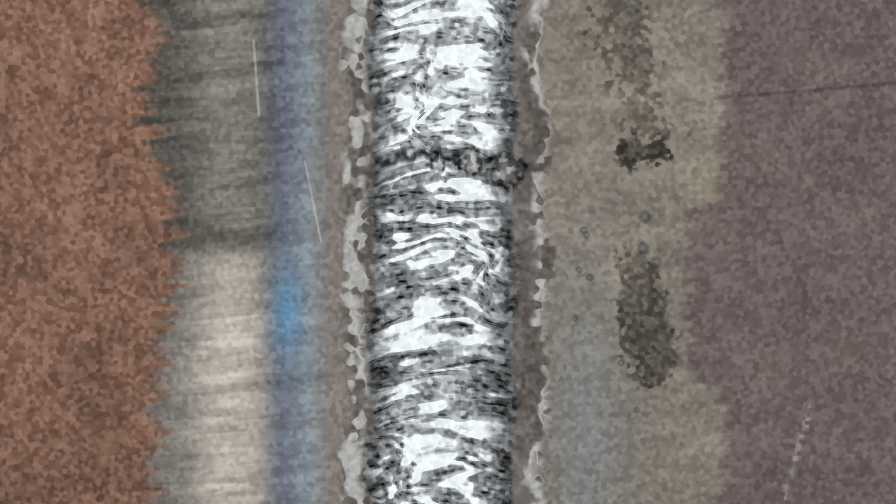
Write a WebGL 2 fragment shader that draws this texture.

```glsl
#version 300 es
precision highp float;
uniform vec2 u_resolution;
out vec4 fragColor;

vec2 hash2(vec2 p) {
  vec3 q = fract(p.xyx * vec3(0.1031, 0.103, 0.0973));
  q += dot(q, q.yzx + 33.33);
  return fract((q.xx + q.yz) * q.zy);
}

// Cellular noise: x = blended cell value, y = nearest point distance
vec2 cells(vec2 p) {
  vec2 id = floor(p), f = fract(p);
  float nearest = 2.0, sum = 0.0, total = 0.0;
  for (int k = 0; k < 9; k++) {
    vec2 g = vec2(k % 3 - 1, k / 3 - 1);
    float d = length(g + hash2(id + g) - f);
    float w = exp(-7.0 * d * d);
    nearest = min(nearest, d);
    sum += w * hash2(id + g + 57.0).x;
    total += w;
  }
  return vec2(sum / total, nearest);
}

float fade(float lo, float hi, float x) { return 1.0 - smoothstep(lo, hi, x); }

float band(float x, float lo, float hi, float soft) {
  return smoothstep(lo - soft, lo + soft, x) * fade(hi - soft, hi + soft, x);
}

float segment(vec2 p, vec2 a, vec2 b) {
  vec2 d = b - a;
  return length(p - a - d * clamp(dot(p - a, d) / dot(d, d), 0.0, 1.0));
}

float blob(vec2 p, vec2 center, vec2 radius) {
  vec2 q = (p - center) / radius;
  return exp(-dot(q, q));
}

// Rusty plate, heat tint and blue oxide
vec3 leftPlate(vec2 p, float streak, float mottle, float grain) {
  vec3 rust = mix(vec3(0.39, 0.3, 0.26), vec3(0.6, 0.455, 0.385), mix(mottle, grain, 0.3));
  rust *= 0.92 + 0.12 * p.y;
  float core = band(p.x, 0.39, 0.53, 0.06);
  vec3 pale = mix(vec3(0.47, 0.46, 0.44), vec3(0.69, 0.66, 0.62), core);
  vec3 sooty = mix(vec3(0.35, 0.34, 0.32), vec3(0.48, 0.47, 0.44), core);
  vec3 tint = mix(pale, sooty, smoothstep(0.47, 0.57, p.y + 0.05 * streak));
  tint *= 0.8 + 0.4 * streak;
  tint *= 1.0 - 0.22 * blob(p, vec2(0.46, 0.53), vec2(0.14, 0.025));
  vec3 blue = mix(vec3(0.39, 0.42, 0.48), vec3(0.52, 0.55, 0.57), smoothstep(0.54, 0.63, p.x));
  tint = mix(tint, blue * (0.86 + 0.28 * streak), band(p.x, 0.54, 0.65, 0.04));
  tint = mix(tint, vec3(0.4, 0.6, 0.76), 0.7 * blob(p, vec2(0.57, 0.38), vec2(0.03, 0.08)));
  tint = mix(tint, vec3(0.51, 0.48, 0.455), smoothstep(0.61, 0.67, p.x));
  float edge = 0.3 + 0.045 * band(p.y, 0.33, 0.67, 0.06) + 0.09 * (streak - 0.5);
  return mix(rust, tint, smoothstep(-0.025, 0.03, p.x - edge));
}

// Brushed grey strip and purple-brown plate
vec3 rightPlate(vec2 p, float streak, float mottle) {
  vec3 brushed = mix(vec3(0.42, 0.4, 0.37), vec3(0.59, 0.56, 0.52), mix(mottle, streak, 0.4));
  brushed = mix(brushed, vec3(0.49, 0.52, 0.54), 0.6 * blob(p, vec2(1.16, 0.12), vec2(0.07, 0.28)));
  brushed = mix(brushed, vec3(0.62, 0.58, 0.5), 0.5 * blob(p, vec2(1.4, 0.64), vec2(0.07)));
  vec3 plate = mix(vec3(0.385, 0.345, 0.34), vec3(0.46, 0.405, 0.395), mottle);
  float edge = 1.435 - 0.07 * band(p.y, 0.235, 0.595, 0.012) + 0.035 * (streak - 0.5);
  return mix(brushed, plate, smoothstep(-0.018, 0.018, p.x - edge));
}

// Silver bead with broken ripples; u runs from -1 to 1 across it
vec3 beadMetal(vec2 p, float u, float grain) {
  float warp = cells(p * vec2(9.0, 12.0)).x;
  float bow = p.y + 0.025 * u * u + 0.04 * warp;
  float broad = cells(vec2(p.x * 11.0, bow * 38.0)).x;
  vec2 fine = cells(vec2(p.x * 26.0 + 5.0 * warp, bow * 85.0 + broad));
  float center = fade(0.3, 1.0, abs(u + 0.05));
  float shine = 0.24 + 0.24 * broad + 0.32 * fine.x + 0.24 * (grain - 0.5);
  shine += center * (0.13 + 0.13 * smoothstep(0.72, 0.85, p.y));
  shine += 0.42 * center * smoothstep(0.53, 0.72, mix(broad, fine.x, 0.65));
  shine -= 0.3 * fade(0.08, 0.35, fine.y) * (1.0 - fine.x);
  shine *= 0.66 + 0.34 * fade(0.6, 1.0, abs(u));
  return clamp(shine, 0.12, 0.96) * vec3(0.97, 1.0, 1.015);
}

void main() {
  vec2 p = gl_FragCoord.xy / u_resolution.y;
  float streak = cells(vec2(p.x * 5.0, p.y * 48.0 - p.x * 6.0)).x;
  streak = mix(streak, cells(vec2(p.x * 14.0, p.y * 110.0 - p.x * 9.0)).x, 0.4);
  float mottle = mix(cells(p * 9.0).x, cells(p * 34.0).x, 0.5);
  float grain = cells(p * 115.0).x;
  float flake = mix(cells(p * vec2(40.0, 16.0)).x, cells(p * 65.0).x, 0.5);
  vec3 color = p.x < 0.88 ? leftPlate(p, streak, mottle, grain) : rightPlate(p, streak, mottle);

  // Toe grooves with pale flakes
  float wobble = 0.008 * sin(p.y * 23.0) + 0.05 * (flake - 0.5);
  float x = p.x + wobble;
  color = mix(color, vec3(0.33, 0.31, 0.29) + 0.18 * flake, band(x, 0.68, 1.08, 0.012));
  float flakes = band(x, 0.69, 0.735, 0.012) + band(x, 1.064, 1.085, 0.009);
  color = mix(color, vec3(0.68, 0.68, 0.67), flakes * smoothstep(0.35, 0.6, flake));

  // Bead, dark seam and nodules
  float u = (p.x - 0.873 - 0.008 * p.y + 0.5 * wobble) / 0.147;
  color = mix(color, beadMetal(p, u, grain), fade(0.9, 1.04, abs(u)));
  float seam = p.y - 0.695 + 0.025 * u * u + 0.03 * (flake - 0.5);
  color *= 1.0 - 0.65 * exp(-seam * seam * 9000.0) * band(p.x, 0.75, 1.05, 0.02);
  for (float k = 0.0; k < 3.0; k++) {
    vec2 center = vec2(0.868 + 0.07 * k, 0.672 + 0.012 * sin(k * 2.0));
    float d = length(p - center + 0.5 * wobble) / (0.018 + 0.009 * k);
    vec3 metal = vec3(0.4 + 0.4 * grain - 0.35 * smoothstep(0.3, 0.95, d));
    color = mix(color, metal, 0.8 * fade(0.75, 1.2, d));
  }

  // Scorched stains and scattered spatter
  float rough = 0.04 * (mottle - 0.5) + 0.02 * (grain - 0.5);
  vec3 soot = mix(vec3(0.24, 0.23, 0.21), vec3(0.46, 0.43, 0.39), mix(mottle, grain, 0.4));
  float oval = segment(p, vec2(1.255, 0.47), vec2(1.295, 0.29)) + rough;
  float smear = segment(p, vec2(1.225, 0.97), vec2(1.3, 0.74)) + rough * 2.0;
  float smudge = segment(p, vec2(1.245, 0.7), vec2(1.305, 0.7)) + rough;
  color = mix(color, soot, 0.85 * fade(0.03, 0.055, oval));
  color = mix(color, soot * 1.1, 0.65 * fade(0.02, 0.055, smear));
  color = mix(color, soot * 0.8, 0.85 * fade(0.012, 0.03, smudge));
  for (float k = 3.0; k < 17.0; k++) {
    vec2 h = hash2(vec2(k, 11.0));
    float d = length(p - vec2(1.12, 0.18) - h * vec2(0.2, 0.4)) / (0.006 + 0.009 * h.x * h.y);
    color = mix(color, vec3(0.45 - 0.2 * d), 0.7 * fade(0.5, 1.3, d));
  }

  // Scratches and surface grain
  float bright = fade(0.0, 0.005, segment(p, vec2(0.503, 0.92), vec2(0.514, 0.77)));
  bright += fade(0.0, 0.004, segment(p, vec2(0.605, 0.68), vec2(0.637, 0.52)));
  bright += fade(0.0, 0.01, segment(p, vec2(1.61, 0.195), vec2(1.555, 0.015))) * grain;
  color = mix(color, vec3(0.72), 0.6 * bright);
  color *= 1.0 - 0.2 * fade(0.0, 0.007, segment(p, vec2(1.42, 0.805), vec2(1.78, 0.835)));
  fragColor = vec4(color + 0.11 * (grain - 0.5), 1.0);
}
```
